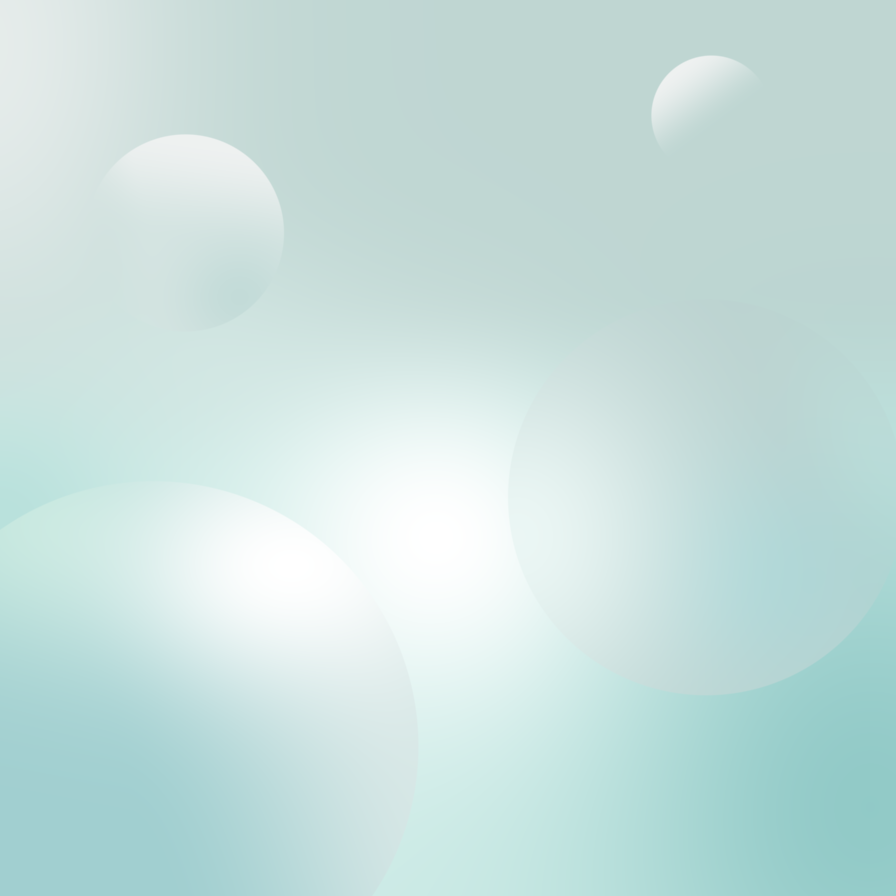
Write a Shadertoy shader that draws this background.

```glsl
// Discs: centre x, centre y, radius
#define DISC_UPPER vec3(0.207, 0.740, 0.110)
#define DISC_SMALL vec3(0.794, 0.871, 0.067)
#define DISC_RIGHT vec3(0.788, 0.445, 0.221)
#define DISC_LOWER vec3(0.171, 0.167, 0.296)
#define SAGE vec3(0.750, 0.840, 0.825)
#define MIST vec3(0.800, 0.920, 0.900)
#define TEAL vec3(0.570, 0.790, 0.780)
#define PEARL vec3(0.935, 0.945, 0.943)
#define CORE_CENTRE vec2(0.487, 0.400)
#define CORE_SIZE vec2(0.170, 0.160)

// Soft elliptical falloff, 1 at the centre
float glow(vec2 p, vec2 centre, vec2 size) {
    vec2 d = (p - centre) / size;
    return exp(-dot(d, d));
}

// Position inside a disc, with its rim at length 1
vec2 discSpace(vec2 p, vec3 disc) {
    return (p - disc.xy) / disc.z;
}

// Smooth coverage of a disc
float discMask(vec2 p, vec3 disc) {
    float edge = 1.0 / iResolution.y;
    return smoothstep(edge, -edge, length(p - disc.xy) - disc.z);
}

vec3 backdrop(vec2 p) {
    vec3 col = mix(MIST, SAGE, smoothstep(0.45, 0.68, p.y));
    // Corner and side tints
    col = mix(col, TEAL, glow(p, vec2(0.97, 0.10), vec2(0.30, 0.36)));
    col = mix(col, vec3(0.900, 0.925, 0.920), glow(p, vec2(-0.02, 0.95), vec2(0.22, 0.35)));
    col = mix(col, vec3(0.830, 0.910, 0.895), 0.7 * glow(p, vec2(0.22, 0.61), vec2(0.19, 0.13)));
    col = mix(col, vec3(0.700, 0.870, 0.850), 0.8 * glow(p, vec2(0.0, 0.42), vec2(0.15, 0.12)));
    // Wide halo and white core
    col = mix(col, vec3(0.880, 0.955, 0.945), 0.7 * glow(p, vec2(0.45, 0.32), vec2(0.22)));
    return mix(col, vec3(1.0), glow(p, CORE_CENTRE, CORE_SIZE));
}

// Pearl cap that shades downward and fades out on the left
vec3 upperDisc(vec3 col, vec2 p) {
    vec2 q = discSpace(p, DISC_UPPER);
    vec3 fill = mix(vec3(0.835, 0.895, 0.885), PEARL, smoothstep(-0.1, 1.0, q.y + 0.15 * q.x));
    fill = mix(fill, vec3(0.765, 0.860, 0.848), glow(q, vec2(0.55, -0.65), vec2(0.60, 0.55)));
    float fade = smoothstep(-1.0, -0.3, q.x + 0.25 * q.y);
    return mix(col, fill, discMask(p, DISC_UPPER) * fade);
}

// Small highlight that dissolves toward the lower right
vec3 smallDisc(vec3 col, vec2 p) {
    vec2 q = discSpace(p, DISC_SMALL);
    float fade = smoothstep(-0.2, 1.0, dot(q, vec2(-0.6, 0.8)));
    return mix(col, PEARL, discMask(p, DISC_SMALL) * fade);
}

// Pale left rim over sage and aqua
vec3 rightDisc(vec3 col, vec2 p) {
    vec2 q = discSpace(p, DISC_RIGHT);
    vec3 fill = vec3(0.730, 0.822, 0.812);
    fill = mix(fill, vec3(0.675, 0.835, 0.835), glow(q, vec2(0.30, -0.40), vec2(0.70, 0.60)));
    fill = mix(fill, vec3(0.920, 0.965, 0.957), glow(q, vec2(-0.95, -0.20), vec2(0.85, 0.95)));
    float fade = 1.0 - 0.7 * smoothstep(0.4, 1.0, q.x + 0.4 * q.y);
    return mix(col, fill, discMask(p, DISC_RIGHT) * fade);
}

// Teal body, mint shoulder and white highlight
vec3 lowerDisc(vec3 col, vec2 p) {
    vec2 q = discSpace(p, DISC_LOWER);
    float across = smoothstep(-0.15, 0.95, dot(q, vec2(0.95, 0.30)));
    vec3 fill = mix(vec3(0.630, 0.810, 0.815), vec3(0.840, 0.905, 0.900), across);
    fill = mix(fill, vec3(0.770, 0.905, 0.870), glow(q, vec2(-0.45, 0.85), vec2(0.70, 0.50)));
    fill = mix(fill, vec3(1.0), glow(q, vec2(0.52, 0.68), vec2(0.65, 0.45)));
    return mix(col, fill, discMask(p, DISC_LOWER));
}

void mainImage(out vec4 fragColor, in vec2 fragCoord) {
    vec2 p = fragCoord / iResolution.y;
    vec3 col = backdrop(p);
    col = upperDisc(col, p);
    col = smallDisc(col, p);
    col = rightDisc(col, p);
    col = lowerDisc(col, p);
    fragColor = vec4(col, 1.0);
}
```
